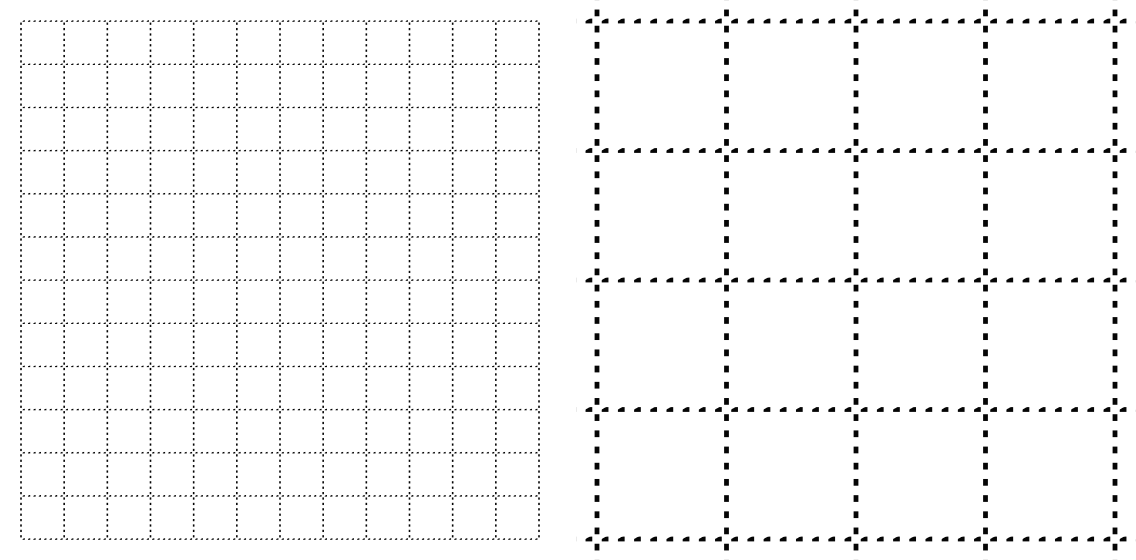
Left, the full canvas; right, a detail of the centre.
Write a WebGL 1 fragment shader that draws this pattern.

```glsl
precision highp float;

uniform vec2 u_resolution;

#define CELLS 12.0
#define MARGIN 0.0375
#define DASHES_PER_CELL 8.0
#define DASH_LENGTH 0.052
#define LINE_WIDTH 0.037
#define BEVEL_OFFSET 0.013
#define INK vec3(0.02)
#define PAPER vec3(1.0)

// Antialiased coverage of a signed distance, all in cell units
float coverage(float dist, float pixel) {
    return clamp(0.5 - dist / pixel, 0.0, 1.0);
}

// Offset from the nearest grid line, including the outer border
float lineOffset(float x) {
    return x - clamp(floor(x + 0.5), 0.0, CELLS);
}

// Offset from the nearest dash centre; crossings fall in the gaps
float dashOffset(float x) {
    float slot = clamp(floor(x * DASHES_PER_CELL), 0.0, CELLS * DASHES_PER_CELL - 1.0);
    return x - (slot + 0.5) / DASHES_PER_CELL;
}

float boxDash(vec2 p, vec2 size, float pixel) {
    vec2 d = abs(p) - 0.5 * size;
    return coverage(d.x, pixel) * coverage(d.y, pixel);
}

// Dash with its upper left corner cut away
float wedgeDash(vec2 p, vec2 size, float pixel) {
    float bevel = dot(p, vec2(-0.5, 0.866)) - BEVEL_OFFSET;
    return boxDash(p, size, pixel) * coverage(bevel, pixel);
}

void main() {
    float side = min(u_resolution.x, u_resolution.y);
    vec2 centered = (gl_FragCoord.xy - 0.5 * u_resolution) / side;
    float scale = CELLS / (1.0 - 2.0 * MARGIN);
    vec2 p = centered * scale + 0.5 * CELLS;
    float pixel = scale / side;

    // Horizontal lines use wedges, vertical lines use plain blocks
    vec2 size = vec2(DASH_LENGTH, LINE_WIDTH);
    float across = wedgeDash(vec2(dashOffset(p.x), lineOffset(p.y)), size, pixel);
    float down = boxDash(vec2(lineOffset(p.x), dashOffset(p.y)), size.yx, pixel);

    gl_FragColor = vec4(mix(PAPER, INK, max(across, down)), 1.0);
}
```
